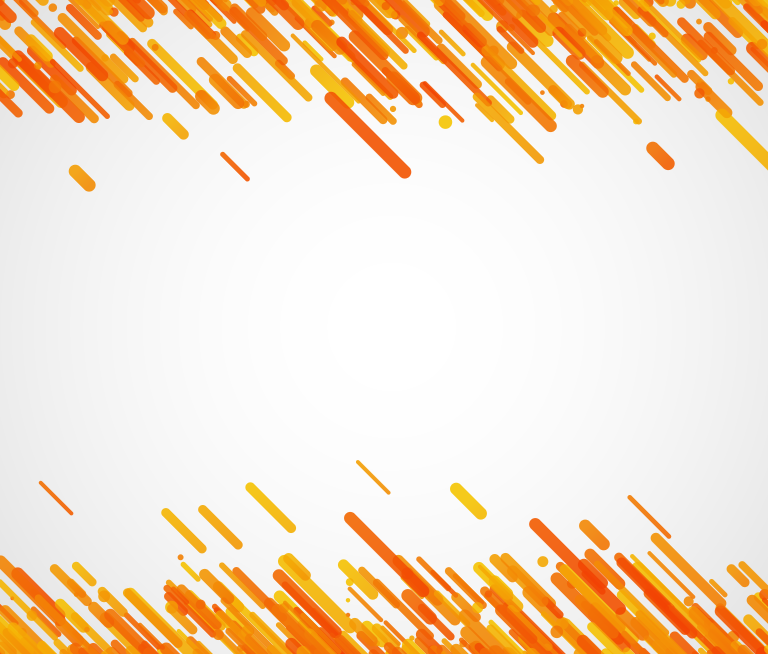
This background is drawn by a WebGL 2 fragment shader. Its source:

```glsl
#version 300 es
precision highp float;
// Diagonal rounded bars in yellow to red-orange along the top and bottom of a pale backdrop.

#define BARS 320          // scattered bars per edge
#define TOP_REACH 0.160   // depth of the top band, in canvas widths
#define BOTTOM_REACH 0.132
#define EDGE_BIAS 1.7     // higher gathers bars at the edge
#define DOT_SHARE 0.14    // part of the bars shrunk to dots
#define OPACITY 0.92
#define OVERLAP 0.35      // how much overlaps deepen the colour
#define VIGNETTE 0.28

uniform vec2 u_resolution;
out vec4 fragColor;

const vec3 YELLOW = vec3(0.96, 0.78, 0.03);
const vec3 AMBER = vec3(0.95, 0.56, 0.04);
const vec3 EMBER = vec3(0.95, 0.34, 0.02);

// Lead bars, yellow to red: head x, head depth from the edge, run, radius
const int LEADS = 11;
const vec4 TOP_LEADS[LEADS] = vec4[LEADS](
  vec4(0.580, 0.159, 0.000, 0.0088), vec4(0.940, 0.150, 0.080, 0.0085),
  vec4(0.218, 0.154, 0.021, 0.0068), vec4(0.621, 0.126, 0.082, 0.0055),
  vec4(0.098, 0.223, 0.018, 0.0085), vec4(0.280, 0.104, 0.030, 0.0080),
  vec4(0.634, 0.081, 0.083, 0.0080), vec4(0.512, 0.102, 0.026, 0.0090),
  vec4(0.850, 0.193, 0.020, 0.0085), vec4(0.290, 0.201, 0.032, 0.0033),
  vec4(0.431, 0.128, 0.096, 0.0085));
const vec4 BOTTOM_LEADS[LEADS] = vec4[LEADS](
  vec4(0.594, 0.215, 0.032, 0.0080), vec4(0.326, 0.217, 0.053, 0.0065),
  vec4(0.216, 0.184, 0.047, 0.0060), vec4(0.264, 0.188, 0.046, 0.0060),
  vec4(0.466, 0.250, 0.040, 0.0025), vec4(0.854, 0.151, 0.085, 0.0068),
  vec4(0.762, 0.167, 0.024, 0.0080), vec4(0.820, 0.204, 0.051, 0.0030),
  vec4(0.053, 0.223, 0.040, 0.0025), vec4(0.456, 0.177, 0.095, 0.0080),
  vec4(0.697, 0.169, 0.110, 0.0080));

vec4 hash4(float n) {
  vec4 p = fract(n * vec4(0.1031, 0.1030, 0.0973, 0.1099));
  p += dot(p, p.wzxy + 33.33);
  return fract((p.xxyz + p.yzzw) * p.zywx);
}

vec3 warmRamp(float t) {
  t = clamp(t, 0.0, 1.0) * 2.0;
  return t < 1.0 ? mix(YELLOW, AMBER, t) : mix(AMBER, EMBER, t - 1.0);
}

// Lays one capsule over the colour so far
vec3 paintBar(vec3 base, vec2 p, vec2 a, vec2 span, float radius, float hue) {
  vec2 q = p - a;
  float along = clamp(dot(q, span) / max(dot(span, span), 1e-6), 0.0, 1.0);
  float dist = length(q - span * along) - radius;
  float cover = clamp(0.5 - dist * u_resolution.x, 0.0, 1.0);
  vec3 ink = warmRamp(hue + 0.16 * (along - 0.5));
  ink.gb *= mix(vec2(1.0), base.gb, OVERLAP);
  return mix(base, ink, cover * OPACITY);
}

void main() {
  vec2 uv = gl_FragCoord.xy / u_resolution.x;
  float height = u_resolution.y / u_resolution.x;

  // Pale backdrop
  vec2 fromCentre = uv - vec2(0.51, 0.5 * height);
  vec3 color = vec3(1.0 - VIGNETTE * dot(fromCentre, fromCentre));

  // Measure depth from the nearer edge; bars always fall to the right
  bool isTop = uv.y > 0.5 * height;
  float fall = isTop ? 1.0 : -1.0;
  vec2 p = vec2(uv.x, isTop ? height - uv.y : uv.y);

  if (p.y < 0.3) {
    // Dense scatter: tips face the middle, tails run off the edge
    float reach = isTop ? TOP_REACH : BOTTOM_REACH;
    for (int i = 0; i < BARS; i++) {
      float n = float(i) + (isTop ? 17.0 : 941.0);
      vec4 h = hash4(n);
      vec4 k = hash4(n + 2503.0);
      vec2 tip = vec2(mix(-0.1, 1.1, h.x), reach * pow(h.y, EDGE_BIAS));
      float run = k.x < DOT_SHARE ? 0.0 : mix(0.015, 0.095, h.z);
      float radius = mix(0.0025, 0.0085, k.y);
      color = paintBar(color, p, tip, -run * vec2(fall, 1.0), radius, h.w);
    }
    // Lead bars on top
    for (int i = 0; i < LEADS; i++) {
      vec4 bar = isTop ? TOP_LEADS[i] : BOTTOM_LEADS[i];
      float hue = float(i) / float(LEADS - 1);
      color = paintBar(color, p, bar.xy, bar.z * vec2(1.0, fall), bar.w, hue);
    }
  }
  fragColor = vec4(color, 1.0);
}
```
